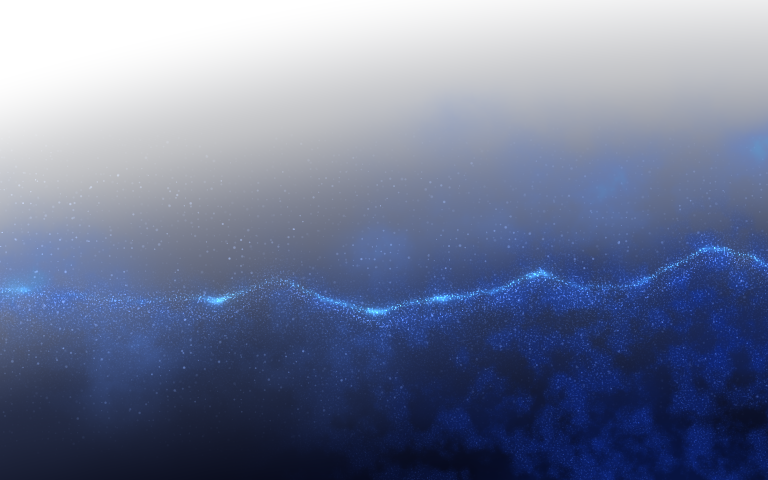
Give the GLSL for this background, as a Shadertoy shader.

```glsl
// A particle wave with blue mist, below a sky fading from white to navy.

const vec3 WHITE = vec3(1.0);
const vec3 SILVER = vec3(0.73, 0.735, 0.75);
const vec3 SLATE = vec3(0.44, 0.46, 0.53);
const vec3 DUSK = vec3(0.15, 0.18, 0.28);
const vec3 NIGHT = vec3(0.02, 0.03, 0.09);
const vec3 DEEP_BLUE = vec3(0.05, 0.15, 0.50);
const vec3 MIST_BLUE = vec3(0.34, 0.50, 0.86);
const vec3 WAVE_BLUE = vec3(0.20, 0.38, 0.78);
const vec3 CYAN = vec3(0.28, 0.76, 0.95);
const vec3 DUST = vec3(0.50, 0.62, 0.85);
const float RIDGE_WIDTH = 0.0055;
const float RIDGE_WOBBLE = 0.010;
const float DUST_GAIN = 0.42;
const float GRAIN_GAIN = 0.55;
const float MIST_WARP = 0.10;
const int GRAIN_LAYERS = 6;

// Mist patches: centre x, centre y, radius, strength
const vec4 MIST[11] = vec4[11](
    vec4(0.10, 0.44, 0.13, 0.52), vec4(0.03, 0.393, 0.05, 0.50),
    vec4(0.28, 0.30, 0.14, 0.48), vec4(0.79, 0.47, 0.07, 0.45),
    vec4(1.27, 0.61, 0.05, 0.65), vec4(1.22, 0.58, 0.17, 0.40),
    vec4(1.61, 0.69, 0.06, 0.65), vec4(1.50, 0.60, 0.17, 0.38),
    vec4(0.95, 0.74, 0.07, 0.18), vec4(0.72, 0.31, 0.16, 0.26),
    vec4(0.98, 0.50, 0.20, 0.26));

// Bright knots on the ridge: centre x, vertical offset, strength
const vec3 KNOTS[5] = vec3[5](
    vec3(0.04, 0.004, 0.40), vec3(0.46, -0.004, 0.60),
    vec3(0.78, 0.0, 0.75), vec3(0.915, -0.004, 0.40),
    vec3(1.12, 0.0, 0.50));

float hash(vec2 p) {
    vec3 q = fract(vec3(p.xyx) * 0.1031);
    q += dot(q, q.yzx + 33.33);
    return fract((q.x + q.y) * q.z);
}

float noise(vec2 p) {
    vec2 i = floor(p), f = fract(p);
    f = f * f * (3.0 - 2.0 * f);
    return mix(mix(hash(i), hash(i + vec2(1, 0)), f.x),
               mix(hash(i + vec2(0, 1)), hash(i + vec2(1, 1)), f.x), f.y);
}

float fbm(vec2 p) {
    float sum = 0.0, gain = 0.5;
    for (int i = 0; i < 5; i++) {
        sum += gain * noise(p);
        p = mat2(1.6, 1.2, -1.2, 1.6) * p + 7.3;
        gain *= 0.5;
    }
    return sum;
}

float bump(float x, float centre, float width) {
    float d = (x - centre) / width;
    return exp(-d * d);
}

float ridgeHeight(float x) {
    return 0.373 + 0.018 * exp(-6.0 * x) + 0.027 * smoothstep(0.8, 1.2, x)
        + 0.040 * bump(x, 0.57, 0.08) - 0.023 * bump(x, 0.78, 0.08)
        + 0.030 * bump(x, 1.12, 0.06) + 0.080 * bump(x, 1.50, 0.13);
}

// One soft dot per cell of a turned grid, with random place, size and light
float dots(vec2 p, float cells, float radius, float seed) {
    float c = cos(seed), s = sin(seed);
    p = mat2(c, s, -s, c) * p * cells + 200.0;
    vec2 id = floor(p) + floor(seed * 7.0);
    vec2 centre = 0.3 + 0.4 * vec2(hash(id), hash(id + 41.7));
    float d = length(fract(p) - centre) / cells;
    float size = radius * (0.5 + hash(id + 83.1));
    float outer = min(size + 0.6 / iResolution.y, 0.3 / cells);
    float light = hash(id + 17.9);
    return light * light * (1.0 - smoothstep(0.3 * size, outer, d));
}

vec3 skyColor(vec2 p) {
    float h = p.y - (0.60 + 0.29 * p.x - 0.08 * p.x * p.x);
    vec3 c = mix(NIGHT, DUSK, smoothstep(-0.82, -0.42, h));
    c = mix(c, SLATE, smoothstep(-0.49, -0.19, h));
    c = mix(c, SILVER, smoothstep(-0.25, 0.01, h));
    return mix(c, WHITE, smoothstep(-0.07, 0.25, h));
}

void mainImage(out vec4 fragColor, in vec2 fragCoord) {
    vec2 p = fragCoord / iResolution.xy * vec2(1.6, 1.0);
    float cloud = smoothstep(0.25, 0.72, fbm(p * 7.0 + 3.0));
    float clumps = smoothstep(0.3, 0.7, fbm(p * 24.0));
    float wobble = noise(vec2(p.x * 24.0, 2.0)) + 0.5 * noise(vec2(p.x * 55.0, 8.0)) - 0.75;
    float d = p.y - ridgeHeight(p.x) - RIDGE_WOBBLE * wobble;
    vec3 color = skyColor(p);

    // Deep clumpy blue in the lower right
    float depth = smoothstep(0.45, 1.25, p.x) * (1.0 - smoothstep(-0.05, 0.15, d));
    color = mix(color, DEEP_BLUE, depth * (0.10 + 0.30 * cloud + 0.42 * clumps));

    // Soft mist, drawn out of round by noise
    vec2 warp = vec2(noise(p * 9.0), noise(p * 9.0 + 31.0)) - 0.5;
    float clear = 1.0;
    for (int i = 0; i < MIST.length(); i++) {
        vec2 q = p - MIST[i].xy + warp * min(MIST_WARP, 0.6 * MIST[i].z);
        float r = length(q * vec2(0.85, 1.1)) / MIST[i].z;
        clear *= 1.0 - MIST[i].w * exp(-r * r) * (0.4 + 0.5 * cloud + 0.25 * clumps);
    }
    float mist = 1.0 - clear;
    vec3 mistColor = mix(MIST_BLUE, CYAN, 0.6 * smoothstep(0.45, 0.85, mist));
    color = mix(color, mistColor, 0.85 * mist);

    // Fine grain from several turned grids
    float grain = 0.0;
    for (int i = 0; i < GRAIN_LAYERS; i++) {
        float k = float(i);
        grain += dots(p, 105.0 + 9.0 * k, 0.0013, 5.0 + 3.7 * k);
    }

    // Wave body, broken ridge and lower strand
    float body = exp(-abs(d) / (d < 0.0 ? 0.065 : 0.018));
    color = mix(color, WAVE_BLUE, body * (0.12 + 0.34 * clumps));
    float ridge = exp(-d * d / (RIDGE_WIDTH * RIDGE_WIDTH));
    float span = 0.2 + 0.8 * smoothstep(0.35, 0.5, p.x);
    span *= 0.35 + 0.65 * smoothstep(0.3, 0.65, noise(vec2(p.x * 11.0, 4.0)));
    color += CYAN * ridge * span * (0.06 + 0.16 * clumps + 0.40 * grain);
    float strand = (d + 0.025 + 0.012 * cos(p.x * 14.0)) / 0.008;
    color += MIST_BLUE * exp(-strand * strand) * span * (0.02 + 0.22 * grain);
    color += MIST_BLUE * GRAIN_GAIN * grain * (0.55 * body + 0.25 * depth * clumps);

    // Bright knots
    for (int i = 0; i < KNOTS.length(); i++) {
        vec2 q = vec2(p.x - KNOTS[i].x, d - KNOTS[i].y);
        float knot = exp(-dot(q * q, vec2(2200.0, 24000.0)));
        float halo = exp(-dot(q * q, vec2(450.0, 2000.0)));
        color += CYAN * KNOTS[i].z * (knot * (0.25 + 0.6 * clumps) + 0.10 * halo);
    }

    // Scattered dust
    float dustZone = smoothstep(0.02, 0.28, p.y) * (1.0 - smoothstep(0.42, 0.78, p.y));
    float dust = dots(p, 38.0, 0.0021, 21.0) + 0.7 * dots(p, 65.0, 0.0016, 33.0);
    color += DUST * DUST_GAIN * dust * dustZone * (0.25 + 0.75 * clumps);

    fragColor = vec4(clamp(color, 0.0, 1.0), 1.0);
}
```
